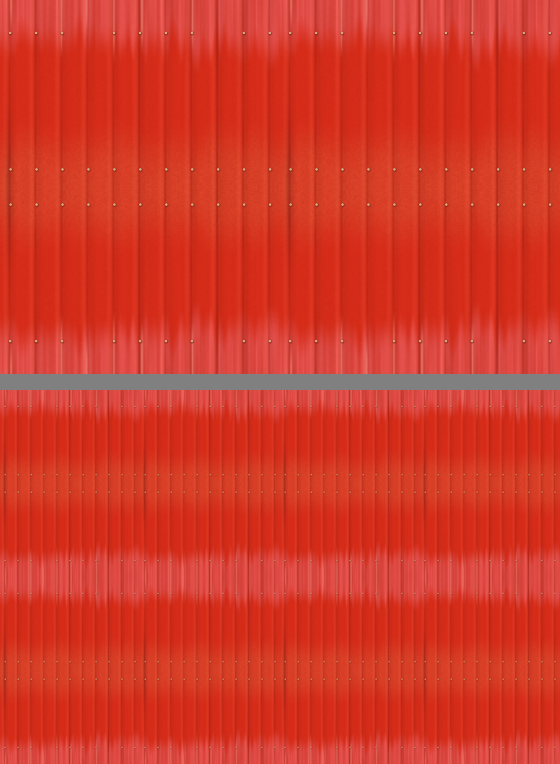
Top, the tile; bottom, the same tile 2 across and 2 down.
This texture is drawn by a WebGL 2 fragment shader. Its source:

```glsl
#version 300 es
precision highp float;

uniform vec2 u_resolution;
out vec4 outColor;

const float SHEETS = 2.0;        // identical sheets across the canvas
const float RIBS = 11.0;         // ribs on one sheet
const float PITCH = 0.0927;      // rib spacing; the last gap is narrower
const float FIRST_RIB = 0.0365;

const vec3 DEEP_RED = vec3(0.835, 0.172, 0.098);
const vec3 ORANGE_RED = vec3(0.845, 0.246, 0.150);
const vec3 FADED_PINK = vec3(0.875, 0.315, 0.300);
const vec3 GROOVE = vec3(0.600, 0.110, 0.065);
const vec3 GLINT = vec3(0.950, 0.570, 0.500);
const vec3 SCREW = vec3(0.880, 0.700, 0.520);
const vec3 SCREW_SHADE = vec3(0.420, 0.130, 0.080);

float hash(vec2 p) {
    vec3 q = fract(vec3(p.xyx) * 0.1031);
    q += dot(q, q.yzx + 33.33);
    return fract((q.x + q.y) * q.z);
}

// Value noise that wraps after period cells along x
float wrapNoise(vec2 p, float period) {
    vec2 cell = floor(p);
    vec2 f = fract(p);
    f = f * f * (3.0 - 2.0 * f);
    float x0 = mod(cell.x, period);
    float x1 = mod(cell.x + 1.0, period);
    float low = mix(hash(vec2(x0, cell.y)), hash(vec2(x1, cell.y)), f.x);
    float high = mix(hash(vec2(x0, cell.y + 1.0)), hash(vec2(x1, cell.y + 1.0)), f.x);
    return mix(low, high, f.y);
}

float streaks(float s, float v, float count, float stretch, float seed) {
    return wrapNoise(vec2(s * count, v * stretch + seed), count);
}

float band(float d, float center, float width) {
    float t = (d - center) / width;
    return exp(-t * t);
}

// x: signed offset to the nearest rib, y: index of that rib
vec2 nearestRib(float s) {
    float i = min(floor(s / PITCH), RIBS - 1.0);
    float local = s - i * PITCH;
    float gap = i < RIBS - 1.5 ? PITCH : 1.0 - PITCH * (RIBS - 1.0);
    float onRight = step(0.5 * gap, local);
    return vec2(local - gap * onRight, mod(i + onRight, RIBS));
}

// Base paint: orange middle, red body, ragged pink fading at both ends
vec3 paint(float s, float v) {
    float broad = streaks(s, v, 24.0, 2.0, 3.0);
    float medium = streaks(s, v, 64.0, 3.0, 17.0);
    float fine = streaks(s, v, 150.0, 4.0, 41.0);
    float warm = 1.0 - smoothstep(0.03, 0.19, v + 0.05 * (broad - 0.5));
    vec3 color = mix(DEEP_RED, ORANGE_RED, warm);

    float edge = 0.435 - 0.06 * broad - 0.05 * medium - 0.025 * smoothstep(0.35, 0.8, s);
    float fade = smoothstep(edge - 0.03, edge + 0.07, v);
    color = mix(color, FADED_PINK, fade * (0.45 + 0.35 * medium + 0.35 * fine));

    float contrast = 0.035 + 0.10 * fade;
    color *= 1.0 + contrast * (0.6 * medium + 0.4 * fine - 0.5);
    float grain = wrapNoise(vec2(s * 190.0, v * 250.0 + 71.0), 190.0) - 0.5;
    return color + grain * mix(0.012, 0.035, warm) * vec3(0.6, 1.0, 0.7);
}

// Groove, soft shade and pale ridge; d is in canvas heights
vec3 addRib(vec3 color, float d, float rib, float v) {
    float strength = 0.6 + 0.4 * hash(vec2(rib, 5.0));
    float wear = 0.75 + 0.5 * wrapNoise(vec2(rib, v * 14.0), RIBS);
    color = mix(color, GROOVE, 0.46 * strength * wear * band(d, -0.002, 0.0034));
    color *= 1.0 - 0.06 * strength * band(d, 0.007, 0.008);
    color += 0.035 * band(d, -0.013, 0.006) * vec3(0.7, 1.0, 0.8);

    // The sheet joint is darker towards the middle
    float joint = 1.0 - step(0.5, rib);
    color *= 1.0 - 0.14 * joint * band(d, -0.004, 0.009) * smoothstep(0.3, 0.0, v);

    // Worn pale streaks near the ends
    float start = 0.30 + 0.12 * hash(vec2(rib, 23.0));
    float worn = step(0.35, hash(vec2(rib, 29.0))) * smoothstep(start, start + 0.08, v);
    float side = mix(-0.007, 0.006, hash(vec2(rib, 31.0)));
    return mix(color, GLINT, 0.55 * worn * band(d, side, 0.0030));
}

vec3 addScrew(vec3 color, vec2 p, float pixel) {
    float shade = 1.0 - smoothstep(0.002, 0.0065 + pixel, length(p - vec2(0.0008, -0.0015)));
    float head = 1.0 - smoothstep(0.0033 - pixel, 0.0033 + pixel, length(p));
    color = mix(color, SCREW_SHADE, 0.55 * shade);
    return mix(color, SCREW, 0.9 * head);
}

void main() {
    vec2 uv = gl_FragCoord.xy / u_resolution;
    float pixel = 0.5 / u_resolution.y;
    float s = fract(uv.x * SHEETS - FIRST_RIB);
    float v = abs(uv.y - 0.5);       // mirrored halves
    float flip = sign(uv.y - 0.5);

    vec2 rib = nearestRib(s);
    float d = rib.x * u_resolution.x / (u_resolution.y * SHEETS);
    vec3 color = addRib(paint(s, v), d, rib.y, v);

    // Two screw rows per half; the outer one has lost every fifth screw
    color = addScrew(color, vec2(d - 0.001, (v - 0.047) * flip), pixel);
    if (mod(rib.y, 5.0) != 3.0) {
        color = addScrew(color, vec2(d, (v - 0.412) * flip), pixel);
    }
    outColor = vec4(clamp(color, 0.0, 1.0), 1.0);
}
```
